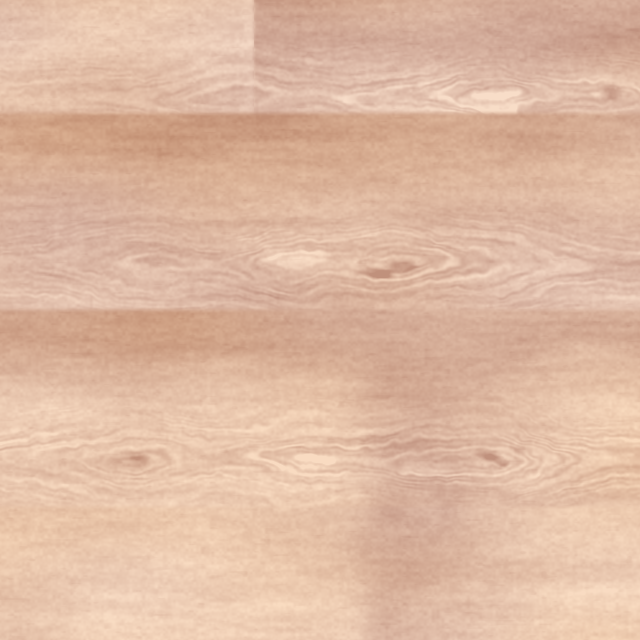
Write a WebGL 1 fragment shader that draws this texture.

```glsl
precision highp float;
// Pale wooden boards laid in horizontal rows, blurred and softly worn.
// Each board mixes two wood tones by stretched noise; knots bulge a height
// field whose contours form broken, lens-shaped growth rings.
uniform vec2 u_resolution;

const float BOARD_HEIGHT = 0.3075;
const float FIRST_SEAM = 0.823;
const float JOINT_X = 0.397;
const vec3 DARK_WOOD = vec3(0.755, 0.565, 0.475);
const vec3 LIGHT_WOOD = vec3(0.965, 0.845, 0.740);
const vec3 ROSE_TINT = vec3(-0.004, 0.007, 0.030);

float hash(vec2 p) {
    vec3 q = fract(p.xyx * 0.1031);
    q += dot(q, q.yzx + 33.33);
    return fract((q.x + q.y) * q.z);
}

float noise(vec2 p) {
    vec2 i = floor(p), f = fract(p);
    f = f * f * (3.0 - 2.0 * f);
    float low = mix(hash(i), hash(i + vec2(1.0, 0.0)), f.x);
    float high = mix(hash(i + vec2(0.0, 1.0)), hash(i + 1.0), f.x);
    return mix(low, high, f.y);
}

// Noise centred on zero with its own scale and seed
float grain(vec2 p, vec2 scale, float seed) {
    return noise(p * scale + seed * 17.3 + 40.0) - 0.5;
}

float bell(float d, float width) {
    return exp(-d * d / (width * width));
}

vec4 pick(float row, vec4 a, vec4 b, vec4 c) {
    return row < 0.5 ? a : (row < 1.5 ? b : c);
}

// Growth rings and knot eyes, as a change of brightness
float rings(vec2 p, float row, float centreY) {
    vec4 knotX = pick(row, vec4(0.36, 0.62, 0.775, 0.94),
                           vec4(0.24, 0.463, 0.61, 0.74),
                           vec4(0.21, 0.47, 0.66, 0.79));
    vec4 knotTone = pick(row, vec4(-0.14, -0.05, 0.36, -0.20),
                              vec4(-0.08, 0.33, -0.36, -0.05),
                              vec4(-0.22, 0.20, 0.26, -0.32));
    float lift = abs(row - 1.0) < 0.5 ? 0.03 : -0.03;
    vec2 q = p + vec2(grain(p, vec2(12.0, 40.0), row + 5.0) * 0.040,
                      grain(p, vec2(9.0, 24.0), row + 9.0) * 0.018);
    vec2 jitter = vec2(grain(p, vec2(60.0, 90.0), 3.0), grain(p, vec2(70.0, 80.0), 7.0));
    q += jitter * vec2(0.016, 0.006);
    float dy = (q.y - centreY) / 0.05;
    float height = sqrt(dy * dy + 0.03);
    float eyes = 0.0;
    for (int i = 0; i < 4; i++) {
        float depth = abs(knotTone[i]);
        vec2 d = q - vec2(knotX[i], centreY + lift * knotTone[i]);
        height -= (0.6 + 1.2 * depth) * bell(d.x, 0.14 - 0.16 * depth);
        float r = length(d / vec2(0.050, 0.017)) / (0.75 + 0.7 * depth);
        float mottle = 1.0 + 3.6 * grain(p, vec2(42.0, 60.0), 13.0);
        float patchy = knotTone[i] < 0.0 ? mottle : 1.0;
        eyes += knotTone[i] * patchy * (1.0 - smoothstep(0.6, 1.1, r));
    }
    // Thin pale lines that break up along their length
    float phase = height * 15.0 + grain(p, vec2(4.0, 20.0), row) * 4.0;
    float wave = 0.5 + 0.5 * sin(phase);
    float fineWave = sin(phase * 2.3 + 1.0);
    float breaks = smoothstep(0.15, 0.85, noise(p * vec2(10.0, 32.0) + row * 9.0));
    float fineBreaks = noise(p * vec2(28.0, 70.0) + row * 5.0);
    float lines = (wave * wave - 0.38) * (0.07 + 0.34 * breaks) + 0.16 * fineWave * fineBreaks;
    return lines * bell(dy, 1.25) + eyes;
}

// Cloudy stains, long streaks, fibres and fine weave
float woodFibres(vec2 p, float seed) {
    vec2 q = p + vec2(0.0, 0.007 * grain(p, vec2(7.0, 14.0), seed + 1.0));
    float tone = 0.28 * grain(q, vec2(3.5, 9.0), seed);
    tone += 0.18 * grain(q, vec2(7.0, 19.0), seed + 3.0);
    tone += 0.18 * grain(q, vec2(3.0, 48.0), seed + 2.0);
    tone += 0.15 * grain(q, vec2(11.0, 105.0), seed + 4.0);
    tone += 0.12 * grain(p, vec2(55.0, 150.0), seed + 6.0);
    tone += 0.15 * grain(p, vec2(150.0, 190.0), seed + 8.0);
    tone += 0.09 * grain(p, vec2(250.0, 250.0), seed + 10.0);
    float flecks = smoothstep(0.78, 0.95, noise(q * vec2(60.0, 160.0) + seed * 5.0));
    return tone - 0.08 * flecks;
}

// Colour of one board row; t runs from 0 at its top to 1 at its foot
vec3 board(vec2 p, float row) {
    float t = (FIRST_SEAM - p.y) / BOARD_HEIGHT + 1.0 - row;
    float rightBoard = smoothstep(-0.005, 0.005, p.x - JOINT_X);
    bool jointed = row < 0.5;

    // Overall shade, darker below each seam
    float tone = mix(0.29, 0.60, smoothstep(0.08, 0.40, t));
    if (jointed) tone = mix(0.71, 0.32 + 0.26 * smoothstep(0.6, 0.9, t), rightBoard);
    else if (row > 2.5) tone = 0.74 + 0.10 * smoothstep(0.0, 0.25, t);
    else if (row > 1.5) tone += 0.18 * smoothstep(0.3, 0.6, t);
    float seed = row + (jointed ? step(JOINT_X, p.x) * 5.0 : 0.0);
    tone += woodFibres(p, seed);

    // Rings, weak on the board left of the joint
    float centreT = jointed ? 0.92 : 0.765;
    float centreY = FIRST_SEAM + BOARD_HEIGHT * (1.0 - row - centreT);
    float ringAmount = jointed ? mix(0.6, 1.0, rightBoard) : 1.0;
    if (row < 2.5) tone += ringAmount * rings(p, row, centreY);

    // Faint pale rim beside the end joint
    if (jointed) tone += 0.08 * bell(p.x - JOINT_X + 0.01, 0.012) * (1.0 - rightBoard);

    // Mottled smudge crossing the lower boards
    float wander = grain(p, vec2(6.0, 8.0), 21.0) + 0.5 * grain(p, vec2(15.0, 20.0), 23.0);
    float smudge = bell(p.x - 0.69 + 0.16 * wander, 0.12) * (1.0 - smoothstep(0.34, 0.54, p.y));
    tone -= smudge * (0.27 + 0.35 * wander);

    // Hue drifts between warm orange and rose
    float rose = 0.5 * smudge + (row < 1.5 ? 0.8 * smoothstep(0.25, 0.65, t) : 0.0);
    rose += 1.2 * grain(p, vec2(4.0, 8.0), seed + 11.0);
    rose -= 0.5 * bell(t - 0.12, 0.2) * (1.0 - smoothstep(0.2, 0.7, p.x));
    return mix(DARK_WOOD, LIGHT_WOOD, clamp(tone, 0.0, 1.05)) + ROSE_TINT * rose;
}

void main() {
    vec2 p = gl_FragCoord.xy / u_resolution;
    // Blend the two boards that meet at the nearest seam
    float rowPosition = (FIRST_SEAM - p.y) / BOARD_HEIGHT + 1.0;
    float seam = floor(rowPosition + 0.5);
    float below = smoothstep(-0.018, 0.018, rowPosition - seam);
    vec3 colour = mix(board(p, seam - 1.0), board(p, seam), below);
    gl_FragColor = vec4(colour, 1.0);
}
```
